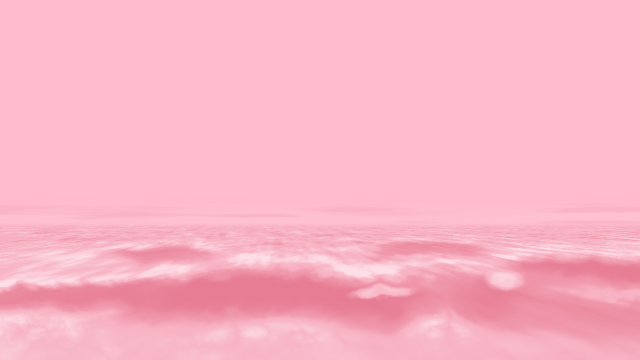
Reproduce this texture procedurally as a WebGL 1 fragment shader.

```glsl
precision highp float;
// A sea of rose clouds under a flat pink sky, with thin streaks at the horizon.
// A noise plane in perspective gives the far billows; shaded hollows with bright
// crests and soft foreground banks are layered over it from far to near.
uniform vec2 u_resolution;

#define SKY vec3(1.0, 0.738, 0.802)
#define SHADOW vec3(0.895, 0.465, 0.560)
#define ROSE vec3(0.940, 0.590, 0.668)
#define BLUSH vec3(0.970, 0.705, 0.770)
#define CREAM vec3(0.992, 0.870, 0.905)
#define HORIZON 0.372
#define EDGE_PUFF 0.040
#define RELIEF 1.1
#define RIM 0.26

float hash(vec2 p) {
  return fract(sin(dot(p, vec2(127.1, 311.7))) * 43758.545);
}

float noise(vec2 p) {
  vec2 i = floor(p), f = fract(p);
  f = f * f * (3.0 - 2.0 * f);
  return mix(mix(hash(i), hash(i + vec2(1.0, 0.0)), f.x),
             mix(hash(i + vec2(0.0, 1.0)), hash(i + 1.0), f.x), f.y);
}

float fbm(vec2 p) {
  float sum = 0.0, amp = 0.5;
  for (int i = 0; i < 5; i++) {
    sum += amp * noise(p);
    p = mat2(1.6, 1.2, -1.2, 1.6) * p + 7.3;
    amp *= 0.5;
  }
  return sum;
}

// Rounded lumps with creases between them
float billow(vec2 p) {
  float sum = 0.0, amp = 0.5;
  for (int i = 0; i < 5; i++) {
    sum += amp * abs(2.0 * noise(p) - 1.0);
    p = mat2(1.6, 1.2, -1.2, 1.6) * p + 3.7;
    amp *= 0.5;
  }
  return sum;
}

// Hollow below an arched crest: x, y, half width, depth; sag and tilt bend the crest
float hollow(float tone, vec2 p, vec4 shape, float sag, float tilt, float strength) {
  float u = (p.x - shape.x) / shape.z;
  float d = shape.y - sag * u * u + tilt * u - p.y;
  float side = 1.0 - smoothstep(0.55, 1.1, abs(u));
  float size = shape.w;
  float shade = smoothstep(-0.04 * size, 0.28 * size, d) * (1.0 - smoothstep(0.5 * size, 1.15 * size, d));
  float rim = exp(-pow((d + 0.08 * size) / (0.15 * size), 2.0));
  tone = mix(tone, 0.10, shade * side * strength);
  return tone + RIM * rim * side * strength;
}

// Soft lit mound: centre and radii, brightest toward its top
float mound(float tone, vec2 p, vec4 shape, float light) {
  vec2 q = (p - shape.xy) / shape.zw;
  float cover = 1.0 - smoothstep(0.45, 1.15, length(q));
  return mix(tone, light + 0.10 * q.y, cover);
}

vec3 ramp(float t) {
  vec3 c = mix(SHADOW, ROSE, smoothstep(0.0, 0.34, t));
  c = mix(c, BLUSH, smoothstep(0.30, 0.65, t));
  return mix(c, CREAM, smoothstep(0.62, 1.05, t));
}

vec3 skyColor(vec2 p) {
  float h = p.y - HORIZON;
  float band = exp(-pow((h - 0.022) / 0.025, 2.0));
  vec3 c = mix(SKY, vec3(0.995, 0.775, 0.828), 0.55 * band);
  float streak = smoothstep(0.46, 0.68, fbm(vec2(p.x * 3.0 + 4.0, p.y * 55.0)));
  float low = smoothstep(0.0, 0.012, h) * (1.0 - smoothstep(0.035, 0.09, h));
  c = mix(c, vec3(0.965, 0.665, 0.738), 0.55 * streak * low);
  vec2 q = (p - vec2(1.08, 0.407)) / vec2(0.19, 0.010);
  c = mix(c, vec3(0.97, 0.67, 0.745), 0.4 * exp(-dot(q, q)));
  q = (p - vec2(0.38, 0.417)) / vec2(0.25, 0.009);
  return mix(c, vec3(0.97, 0.68, 0.75), 0.3 * exp(-dot(q, q)));
}

vec3 cloudColor(vec2 p) {
  float depth = max(HORIZON - p.y, 0.0);
  float near = smoothstep(0.0, 0.20, depth);
  float persp = 1.0 / (depth + 0.06);
  vec2 plane = vec2((p.x - 0.89) * persp, 0.36 * persp) * 2.2;
  float lit = fbm(plane) - fbm(plane + vec2(0.12, 0.32));
  float tone = 0.62 + RELIEF * lit + 0.35 * (fbm(plane * 0.6 + 9.0) - 0.5);

  // Ragged outlines, growing toward the viewer
  vec2 puff = p * vec2(10.0, 14.0);
  float lumps = billow(puff) - 0.32;
  vec2 w = p + EDGE_PUFF * mix(0.35, 1.0, near) * vec2(fbm(puff + 20.0) - 0.5, lumps);

  // Far hollows and the lit bank on the left
  tone = hollow(tone, w, vec4(1.19, 0.333, 0.17, 0.048), 0.012, 0.0, 0.75);
  tone = hollow(tone, w, vec4(0.45, 0.321, 0.19, 0.058), 0.015, 0.0, 0.85);
  tone = mound(tone, w, vec4(0.16, 0.268, 0.25, 0.052), 0.80 + 0.7 * lit);
  tone = hollow(tone, w, vec4(1.65, 0.298, 0.33, 0.125), 0.015, 0.0, 1.0);
  tone = hollow(tone, w, vec4(1.25, 0.258, 0.22, 0.140), 0.025, -0.01, 0.75);
  tone = hollow(tone, w, vec4(0.12, 0.218, 0.40, 0.095), 0.0, 0.015, 0.9);
  // Great central hollow and the sloping ridge on the right
  tone = hollow(tone, w, vec4(0.77, 0.267, 0.49, 0.180), 0.065, -0.01, 1.0);
  tone = hollow(tone, w, vec4(1.58, 0.203, 0.36, 0.170), 0.0, -0.040, 0.72);
  tone = mound(tone, w, vec4(1.40, 0.222, 0.055, 0.032), 0.86);
  tone = mound(tone, w, vec4(1.06, 0.190, 0.10, 0.022), 0.74);

  // Foreground banks and haze
  float fore = 0.66 + 0.9 * lumps * smoothstep(0.0, 0.12, p.y);
  tone = mound(tone, w, vec4(0.04, 0.055, 0.30, 0.100), fore + 0.14);
  tone = mound(tone, w, vec4(0.76, 0.030, 0.29, 0.100), fore + 0.08);
  tone = mound(tone, w, vec4(1.22, 0.060, 0.13, 0.085), fore);
  float haze = 1.0 - smoothstep(0.0, 0.12, p.y);
  tone = mix(tone, mix(0.70, 0.54, smoothstep(1.1, 1.7, p.x)), 0.65 * haze);
  tone += 0.22 * lumps * near * smoothstep(0.25, 0.6, tone);

  // Distant air evens out the tones
  float air = exp(-depth * 38.0);
  return mix(ramp(clamp(tone, 0.0, 1.05)), vec3(0.966, 0.690, 0.758), 0.7 * air);
}

void main() {
  vec2 p = gl_FragCoord.xy / u_resolution.y;
  p.x *= 1.7778 * u_resolution.y / u_resolution.x;
  float above = smoothstep(HORIZON - 0.006, HORIZON + 0.010, p.y);
  gl_FragColor = vec4(mix(cloudColor(p), skyColor(p), above), 1.0);
}
```
